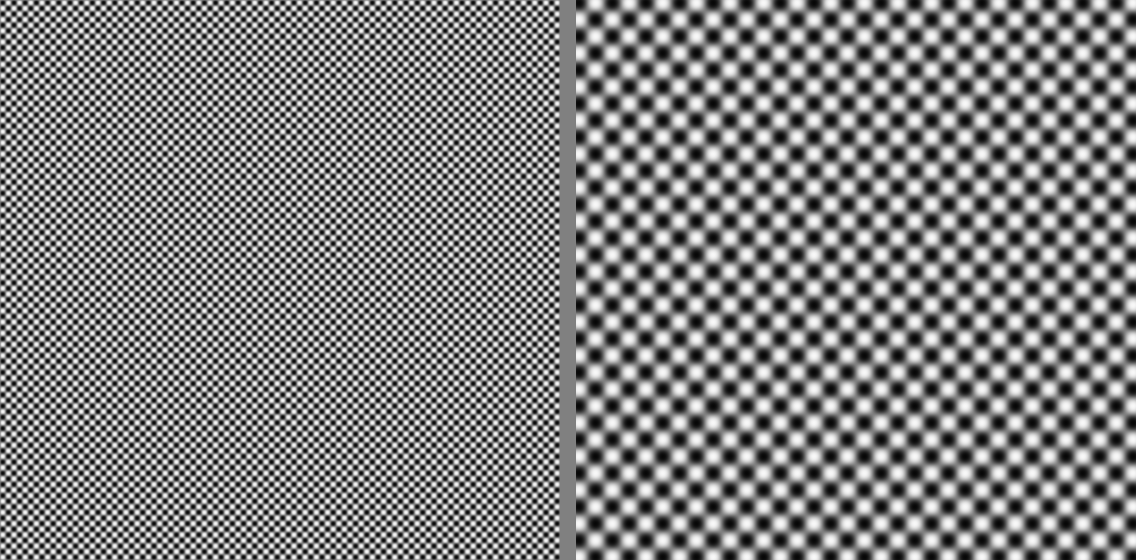
Left: the whole. Right: its middle third, enlarged.
Give the GLSL for this pattern, as a Shadertoy shader.

```glsl
// Soft checkerboard: the sign of the wave product alternates from cell to cell.
float softChecker(vec2 cell) {
    vec2 wave = sin(3.14159 * cell);
    return smoothstep(-1.25, 1.25, wave.x * wave.y);
}

void mainImage(out vec4 fragColor, in vec2 fragCoord) {
    vec2 uv = fragCoord / iResolution.xy;

    // 100 cells each way, light in the lower left corner
    float shade = softChecker(uv * 100.0);

    fragColor = vec4(vec3(shade), 1.0);
}
```
